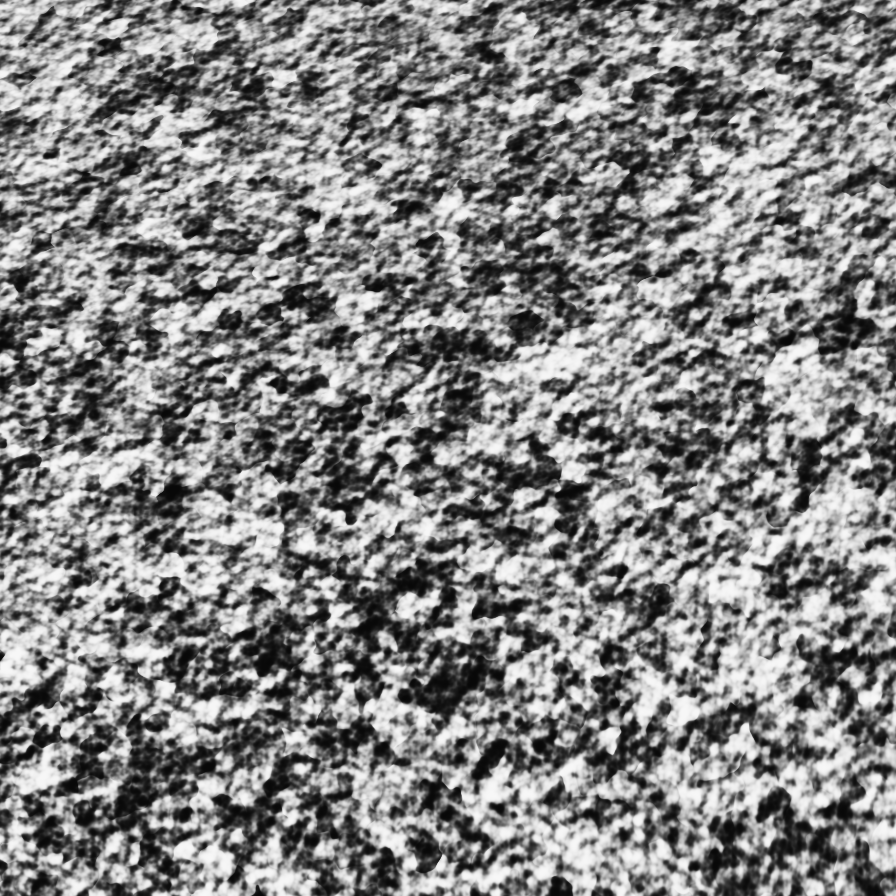
Write a Shadertoy shader that draws this texture.

```glsl
const float COARSE_FREQ = 28.0;      // lowest noise octave, cells per canvas
const float GRAIN_FREQ = 45.0;       // small grains per canvas width
const float PEBBLE_FREQ = 20.0;      // larger pebbles per canvas width
const vec4 OCTAVE_WEIGHTS = vec4(0.5, 0.8, 0.58, 0.22);
const vec2 LIGHT_STEP = vec2(-0.0035, 0.0075);
const float HEIGHT_GAIN = 1.9;
const float RELIEF_GAIN = 1.3;
const float GRAIN_GAIN = 1.8;
const float PEBBLE_GAIN = 0.9;
const float NEAR_CONTRAST = 1.28;    // bottom edge
const float FAR_CONTRAST = 0.88;     // top edge
const float FORESHORTENING = 0.3;
const float SLANT = 0.28;
const float MID_GREY = 0.5;
const float TONE_RANGE = 0.47;
const float TONE_BIAS = 0.04;

vec2 hash2(vec2 cell) {
    vec3 p = fract(vec3(cell.xyx) * vec3(0.1031, 0.1030, 0.0973));
    p += dot(p, p.yzx + 33.33);
    return fract((p.xx + p.yz) * p.zy);
}

float cornerSlope(vec2 cell, vec2 corner, vec2 f) {
    return dot(hash2(cell + corner) * 2.0 - 1.0, f - corner);
}

float gradientNoise(vec2 p) {
    vec2 cell = floor(p), f = fract(p);
    vec2 u = f * f * f * (f * (f * 6.0 - 15.0) + 10.0);
    float low = mix(cornerSlope(cell, vec2(0, 0), f), cornerSlope(cell, vec2(1, 0), f), u.x);
    float high = mix(cornerSlope(cell, vec2(0, 1), f), cornerSlope(cell, vec2(1, 1), f), u.x);
    return mix(low, high, u.y);
}

// Rough surface height from four rotated octaves
float surfaceHeight(vec2 p) {
    const mat2 turn = mat2(0.8, 0.6, -0.6, 0.8);
    float height = 0.0;
    p *= COARSE_FREQ;
    for (int i = 0; i < 4; i++) {
        height += OCTAVE_WEIGHTS[i] * gradientNoise(p + 37.0);
        p = turn * p * 1.93;
    }
    return height;
}

// Rounded cells, each with its own shade, blended softly; centred on zero
float grainShade(vec2 p, float softness) {
    vec2 cell = floor(p), f = fract(p);
    float sum = 0.0, total = 0.0;
    for (int y = -1; y <= 1; y++) {
        for (int x = -1; x <= 1; x++) {
            vec2 offset = vec2(x, y);
            vec2 away = offset + hash2(cell + offset) - f;
            float weight = exp(-softness * dot(away, away));
            sum += weight * hash2(cell + offset + 71.0).x;
            total += weight;
        }
    }
    return sum / total - 0.5;
}

void mainImage(out vec4 fragColor, in vec2 fragCoord) {
    vec2 uv = fragCoord / iResolution.xy;

    // Ground plane: flatter and more slanted towards the top
    vec2 ground = uv;
    ground.y += FORESHORTENING * uv.y * uv.y - SLANT * uv.x * uv.y;

    // Height and one-sided lighting
    float height = surfaceHeight(ground);
    float relief = height - surfaceHeight(ground + LIGHT_STEP);

    // Irregular grain outlines
    vec2 wobble = vec2(gradientNoise(ground * 75.0), gradientNoise(ground * 75.0 + 19.0));
    vec2 warped = ground + wobble * 0.012;
    float grains = grainShade(warped * GRAIN_FREQ, 14.0);
    float pebbles = grainShade(warped * PEBBLE_FREQ + 11.0, 20.0);

    // Soft tone curve
    float tone = HEIGHT_GAIN * height + RELIEF_GAIN * relief
               + GRAIN_GAIN * grains + PEBBLE_GAIN * pebbles;
    tone = tone * mix(NEAR_CONTRAST, FAR_CONTRAST, uv.y) + TONE_BIAS;
    fragColor = vec4(vec3(MID_GREY + TONE_RANGE * tanh(tone)), 1.0);
}
```
